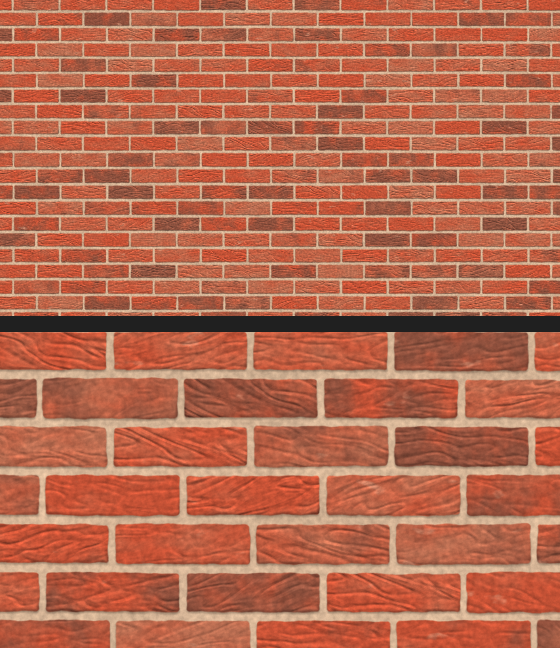
Top: the whole. Bottom: its middle third, enlarged.
Reproduce this texture procedurally as a Shadertoy shader.

```glsl
// Weathered red brick wall in running bond with pale sandy mortar.
// Each brick is a wobbly rounded box; gradient noise gives its tone,
// creases and chips, and a finite difference lights the relief from above.

// Layout, in units of the canvas height
const vec2  PITCH  = vec2(0.14815, 0.0498);  // brick plus joint: 12 across, 20 down
const vec2  ORIGIN = vec2(0.1157, 0.0167);   // corner of the lowest full course
const vec2  JOINT  = vec2(0.0072, 0.0092);   // mortar widths
const float CORNER = 0.0035;                 // corner radius
const float WOBBLE = 0.0016;                 // raggedness of brick edges
const float BOW    = 0.0076;                 // gentle upward bow of upper courses

// Surface
const vec2  CREASE_SCALE = vec2(24.0, 75.0);
const float CREASE_DEPTH = 0.55;
const float GRAIN        = 0.16;
const float SHADOW       = 0.27;

const vec3 RED    = vec3(0.77, 0.32, 0.21);
const vec3 DUSTY  = vec3(0.73, 0.43, 0.32);
const vec3 BROWN  = vec3(0.53, 0.31, 0.24);
const vec3 SCUFF  = vec3(0.82, 0.58, 0.47);
const vec3 MORTAR = vec3(0.84, 0.71, 0.59);

vec2 hash2(vec2 p) {
    vec3 h = fract(p.xyx * vec3(0.1031, 0.1030, 0.0973));
    h += dot(h, h.yzx + 33.33);
    return fract((h.xx + h.yz) * h.zy);
}

float cornerGradient(vec2 cell, vec2 offset) {
    float a = 6.2832 * hash2(cell).x;
    return dot(vec2(cos(a), sin(a)), offset);
}

// Gradient noise, roughly -0.7 to 0.7
float noise(vec2 p) {
    vec2 i = floor(p), f = p - i;
    vec2 u = f * f * f * (f * (f * 6.0 - 15.0) + 10.0);
    vec2 e = vec2(1.0, 0.0);
    return mix(mix(cornerGradient(i, f), cornerGradient(i + e, f - e), u.x),
               mix(cornerGradient(i + e.yx, f - e.yx), cornerGradient(i + 1.0, f - 1.0), u.x), u.y);
}

float fbm(vec2 p) {
    float sum = 0.0, amp = 1.0;
    for (int i = 0; i < 4; i++) {
        sum += amp * noise(p);
        p = mat2(1.6, 1.2, -1.2, 1.6) * p + 7.3;
        amp *= 0.5;
    }
    return sum;
}

float brickDistance(vec2 q) {
    vec2 d = abs(q) - 0.5 * (PITCH - JOINT) + CORNER;
    return length(max(d, 0.0)) + min(max(d.x, d.y), 0.0) - CORNER;
}

// Folded clay: creases run along the brick at a slope of their own
float relief(vec2 q, vec2 seed) {
    q.y += q.x * (seed.x - 0.5) * 0.5;
    vec2 s = q * CREASE_SCALE + seed * 90.0;
    s += 0.6 * noise(s * 0.7 + 31.0);
    return min(abs(noise(s)) * 2.5, 0.5) + 0.35 * fbm(s * 1.8);
}

void mainImage(out vec4 fragColor, in vec2 fragCoord) {
    vec2 p = fragCoord / iResolution.y;
    float pixel = 1.0 / iResolution.y;

    // Running bond, with slightly uneven courses
    vec2 wall = p - ORIGIN;
    float bow = (p.y - 0.65) / 0.22;
    wall.y -= BOW * exp(-bow * bow) + 0.0015 * noise(p * vec2(3.0, 6.0));
    float course = floor(wall.y / PITCH.y);
    wall.x += 0.5 * PITCH.x * mod(course, 2.0) + 0.003 * (hash2(vec2(course, 5.0)).x - 0.5);
    vec2 id = vec2(floor(wall.x / PITCH.x), course);
    vec2 q = wall - (id + 0.5) * PITCH;
    vec2 tone = hash2(id + 40.0), seed = hash2(id + 91.0);

    // Ragged outline, small differences in size
    float ragged = WOBBLE * fbm(p * 45.0) + 0.0012 * (seed.y - 0.5);
    float dist = brickDistance(q) + ragged;
    float cover = 1.0 - smoothstep(-pixel, pixel, dist);

    // Fired clay: tone per brick, mottled within
    float mottle = fbm(p * vec2(16.0, 30.0) + seed * 20.0);
    float grain = fbm(p * 150.0);
    vec3 brick = mix(RED, DUSTY, clamp(tone.x * 0.95 - 0.1 + 0.6 * mottle, 0.0, 1.0));
    float burnt = smoothstep(0.60, 1.05, tone.y + 0.35 * fbm(p * 22.0 + 60.0));
    brick = mix(brick, BROWN, 0.9 * burnt);
    float scuff = smoothstep(0.45, 0.8, fbm(p * vec2(22.0, 45.0) + 15.0));
    brick = mix(brick, SCUFF, 0.6 * scuff);

    // Creases lit from above, and a darker lower edge
    float roughness = mix(0.35, 1.0, seed.y);
    float slope = relief(q, seed) - relief(q + vec2(0.0008, 0.0022), seed);
    brick *= 1.0 + clamp(CREASE_DEPTH * roughness * slope, -0.38, 0.18);
    brick *= 1.0 + GRAIN * grain;
    float underside = smoothstep(-0.004, 0.0, dist) * smoothstep(0.0, -0.016, q.y);
    brick *= 1.0 - SHADOW * underside * (0.7 + mottle);

    // Sandy mortar, shaded just below each brick
    vec3 mortar = MORTAR * (1.0 + 0.13 * grain + 0.08 * fbm(p * 12.0));
    float shade = 1.0 - smoothstep(-0.002, 0.002, brickDistance(q + vec2(0.0, 0.0018)) + ragged);
    mortar *= 1.0 - SHADOW * shade;

    fragColor = vec4(clamp(mix(mortar, brick, cover), 0.0, 1.0), 1.0);
}
```
